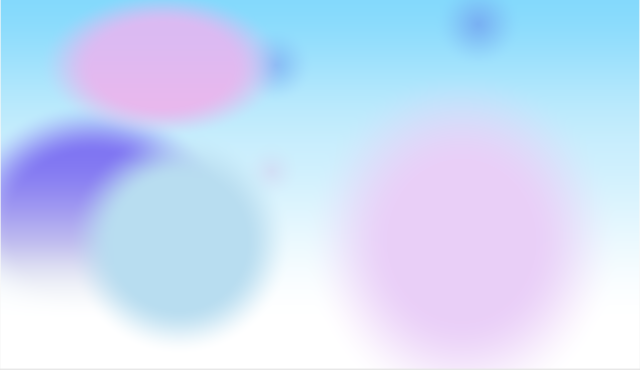
Write a WebGL 1 fragment shader that draws this background.

```glsl
precision highp float;
// Soft pastel backdrop: a sky gradient fading to white, under blurred
// ellipses of pink, violet and pale blue. Each blob is a scaled distance
// to an ellipse, feathered with smoothstep and mixed over the sky.

uniform vec2 u_resolution;

#define ASPECT 1.73
#define SKY_TOP vec3(0.51, 0.85, 0.99)
#define SKY_MID vec3(0.78, 0.93, 0.99)
#define PINK_HIGH vec3(0.86, 0.73, 0.95)
#define PINK_LOW vec3(0.91, 0.72, 0.93)
#define VIOLET vec3(0.50, 0.46, 0.95)
#define POOL_BLUE vec3(0.72, 0.865, 0.94)
#define ORCHID vec3(0.915, 0.81, 0.97)
#define DOT_BLUE vec3(0.45, 0.64, 0.94)
#define MAUVE vec3(0.83, 0.80, 0.93)
#define FRAME_GREY vec3(0.90)
#define FRAME_WIDTH 0.0035

// Coverage of an ellipse whose edge is feathered by +-blur.
float blob(vec2 p, vec2 center, vec2 radii, float blur) {
  float d = (length((p - center) / radii) - 1.0) * min(radii.x, radii.y);
  return 1.0 - smoothstep(-blur, blur, d);
}

// Vertical sky: white below, pale cyan midway, clear blue at the top.
vec3 sky(float y) {
  vec3 lower = mix(vec3(1.0), SKY_MID, smoothstep(0.12, 0.68, y));
  return mix(lower, SKY_TOP, smoothstep(0.58, 1.04, y));
}

void main() {
  vec2 uv = gl_FragCoord.xy / u_resolution;
  vec2 p = uv * vec2(ASPECT, 1.0);
  vec3 color = sky(p.y);

  // Violet mound, dissolving downward
  float moundFade = smoothstep(0.18, 0.60, p.y);
  float mound = blob(p, vec2(0.25, 0.39), vec2(0.30, 0.265), 0.07);
  vec3 moundColor = mix(vec3(0.88, 0.88, 0.93), VIOLET, moundFade);
  color = mix(color, moundColor, mound * smoothstep(0.13, 0.36, p.y));

  // Small blurred accents
  color = mix(color, DOT_BLUE, 0.85 * blob(p, vec2(1.293, 0.935), vec2(0.045), 0.075));
  color = mix(color, DOT_BLUE, 0.65 * blob(p, vec2(0.745, 0.824), vec2(0.04), 0.065));
  color = mix(color, MAUVE, 0.6 * blob(p, vec2(0.734, 0.537), vec2(0.02), 0.06));

  // Large orchid glow
  float glow = blob(p, vec2(1.248, 0.345), vec2(0.305, 0.335), 0.125);
  color = mix(color, ORCHID, glow);

  // Pink ellipse and pale blue disc
  vec3 pink = mix(PINK_LOW, PINK_HIGH, smoothstep(0.70, 0.92, p.y));
  color = mix(color, pink, blob(p, vec2(0.44, 0.824), vec2(0.262, 0.155), 0.045));
  color = mix(color, POOL_BLUE, blob(p, vec2(0.485, 0.345), vec2(0.24), 0.065));

  // Thin pale frame at the sides and a grey base line
  float side = min(p.x, ASPECT - p.x);
  color = mix(vec3(0.97), color, smoothstep(0.0, FRAME_WIDTH, side));
  color = mix(FRAME_GREY, color, smoothstep(0.0, 2.0 * FRAME_WIDTH, p.y));

  gl_FragColor = vec4(color, 1.0);
}
```
